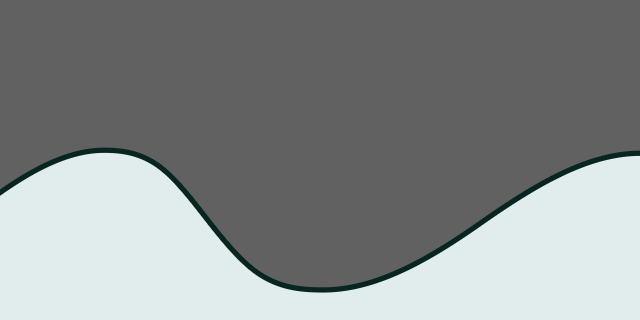
Give the GLSL for this background, as a Shadertoy shader.

```glsl
// A pale rolling hill with a dark outline under a flat grey sky.

const vec3 SKY = vec3(0.38);
const vec3 HILL = vec3(0.88, 0.93, 0.925);
const vec3 OUTLINE = vec3(0.035, 0.145, 0.135);
const float OUTLINE_HALF_WIDTH = 0.0082;

// Crest knots: position, height and slope, in canvas heights
const int KNOT_COUNT = 8;
const vec3 KNOTS[KNOT_COUNT] = vec3[KNOT_COUNT](
    vec3(0.0, 0.398, 0.70), vec3(0.3255, 0.5305, 0.0),
    vec3(0.521, 0.461, -0.90), vec3(0.651, 0.310, -1.28),
    vec3(0.807, 0.146, -0.68), vec3(1.0104, 0.094, 0.0),
    vec3(1.497, 0.2995, 0.70), vec3(2.0, 0.521, 0.0));

// Cubic Hermite span from a to b: returns height and slope at x
vec2 hermite(vec3 a, vec3 b, float x) {
    float span = b.x - a.x;
    float t = (x - a.x) / span;
    float rise = b.y - a.y;
    float startRise = a.z * span;
    float endRise = b.z * span;
    float quadratic = 3.0 * rise - 2.0 * startRise - endRise;
    float cubic = startRise + endRise - 2.0 * rise;
    float height = a.y + t * (startRise + t * (quadratic + t * cubic));
    float slope = (startRise + t * (2.0 * quadratic + 3.0 * t * cubic)) / span;
    return vec2(height, slope);
}

// Height and slope of the whole crest at x
vec2 crest(float x) {
    vec2 curve = hermite(KNOTS[0], KNOTS[1], x);
    for (int i = 1; i < KNOT_COUNT - 1; i++) {
        if (x >= KNOTS[i].x) curve = hermite(KNOTS[i], KNOTS[i + 1], x);
    }
    return curve;
}

// Approximate signed distance to the crest, positive above it
float crestDistance(vec2 p) {
    vec2 curve = crest(p.x);
    return (p.y - curve.x) / sqrt(1.0 + curve.y * curve.y);
}

// Smooth coverage of the region where distance is negative
float coverage(float distance, float pixel) {
    return clamp(0.5 - distance / pixel, 0.0, 1.0);
}

void mainImage(out vec4 fragColor, in vec2 fragCoord) {
    vec2 p = fragCoord / iResolution.xy * vec2(2.0, 1.0);
    float pixel = 1.0 / iResolution.y;
    float d = crestDistance(p);

    // Fill below the crest, then stroke it
    vec3 color = mix(SKY, HILL, coverage(d, pixel));
    color = mix(color, OUTLINE, coverage(abs(d) - OUTLINE_HALF_WIDTH, pixel));
    fragColor = vec4(color, 1.0);
}
```
